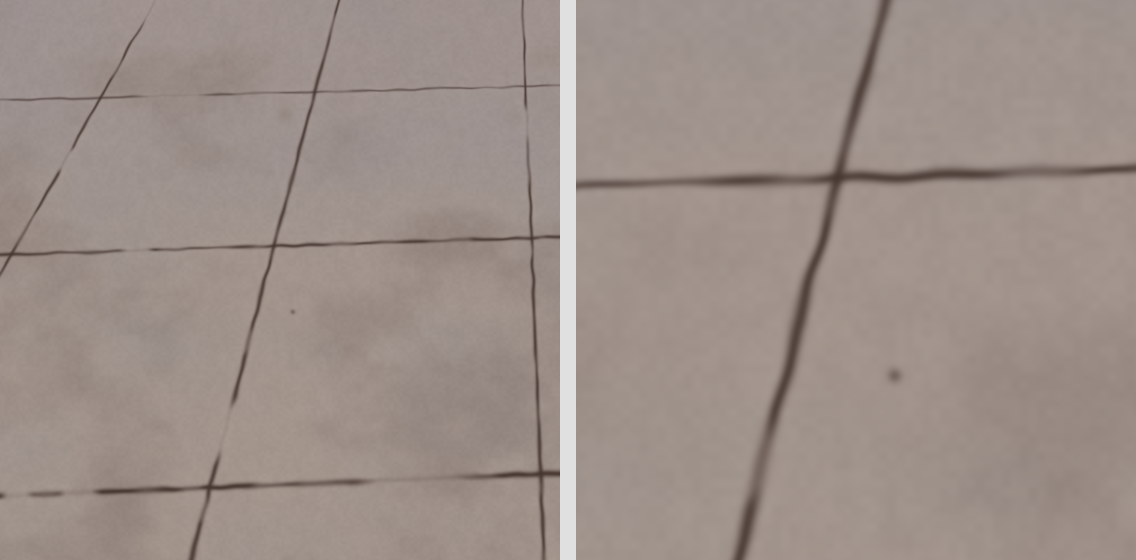
Left: the whole. Right: its middle third, enlarged.
This texture is drawn by a Shadertoy shader. Its source:

```glsl
const vec3 WARM_SLAB = vec3(0.630, 0.579, 0.549);
const vec3 COOL_SLAB = vec3(0.616, 0.571, 0.561);
const vec3 STAIN = vec3(0.568, 0.515, 0.490);
const vec3 JOINT = vec3(0.275, 0.212, 0.190);

const float HORIZON = 2.08;         // height of the vanishing line
const float COLUMN_SPACING = 0.303; // slab width per unit of depth
const float COLUMN_BASE = 0.341;    // foot of the central joint
const float COLUMN_LEAN = 0.2645;
const float ROW_SPACING = 0.1443;   // slab length in inverse depth
const float ROW_OFFSET = 0.6583;
const float ROW_TILT = 0.021;
const float COLUMN_WIDTH = 0.0024;
const float ROW_WIDTH = 0.0015;
const float WOBBLE = 0.0030;
const float SLAB_VARIATION = 0.008;
const float STAIN_STRENGTH = 0.85;
const float TINT = 0.034;
const float GRAIN = 0.018;
const float HALO = 0.016;

// Worn joint patches: centre and radius
const int WORN_COUNT = 9;
const vec3 WORN[WORN_COUNT] = vec3[](
    vec3(0.735, 0.143, 0.098), vec3(0.140, 0.118, 0.036),
    vec3(0.030, 0.114, 0.026), vec3(0.310, 0.832, 0.065),
    vec3(0.401, 0.232, 0.055), vec3(0.940, 0.780, 0.032),
    vec3(0.278, 0.995, 0.050), vec3(0.245, 0.548, 0.028),
    vec3(0.115, 0.716, 0.025));

// Small marks: centre and radius
const vec3 SPECK = vec3(0.523, 0.443, 0.0042);
const vec3 SMUDGE = vec3(0.508, 0.796, 0.013);

float hash(vec2 p) {
    vec3 q = fract(vec3(p.xyx) * 0.1031);
    q += dot(q, q.yzx + 33.33);
    return fract((q.x + q.y) * q.z);
}

float noise(vec2 p) {
    vec2 i = floor(p), f = fract(p);
    f = f * f * (3.0 - 2.0 * f);
    return mix(mix(hash(i), hash(i + vec2(1, 0)), f.x),
               mix(hash(i + vec2(0, 1)), hash(i + vec2(1, 1)), f.x), f.y);
}

float fbm(vec2 p) {
    float sum = 0.0, amplitude = 0.5;
    for (int i = 0; i < 4; i++) {
        sum += amplitude * noise(p);
        p = p * 2.03 + 17.7;
        amplitude *= 0.5;
    }
    return sum / 0.9375;
}

float bell(float d, float width) {
    return exp(-d * d / (width * width));
}

float jointWear(vec2 p) {
    float keep = 1.0;
    for (int i = 0; i < WORN_COUNT; i++) {
        float d = length(p - WORN[i].xy) / WORN[i].z;
        keep *= mix(0.16, 1.0, smoothstep(0.55, 1.25, d));
    }
    return keep;
}

void mainImage(out vec4 fragColor, in vec2 fragCoord) {
    vec2 uv = fragCoord / iResolution.xy;

    // Perspective slab coordinates, with slightly uneven joints
    vec2 wobble = vec2(noise(uv * 38.0), noise(uv * 38.0 + 71.0)) - 0.5;
    vec2 p = uv + WOBBLE * wobble;
    float depth = HORIZON - p.y;
    vec2 slab = vec2(
        (p.x - COLUMN_BASE - COLUMN_LEAN * p.y) / (COLUMN_SPACING * depth),
        ((1.0 - ROW_TILT * (p.x - 0.5)) / depth - ROW_OFFSET) / ROW_SPACING);
    vec2 line = round(slab);
    vec2 offset = abs(slab - line);

    // Canvas distances to the nearest joints, whose widths vary
    float slope = COLUMN_LEAN - COLUMN_SPACING * line.x;
    float columnDistance = offset.x * COLUMN_SPACING * depth * inversesqrt(1.0 + slope * slope);
    float rowDistance = offset.y * ROW_SPACING * depth * depth;
    float swell = mix(0.8, 1.2, noise(uv * 31.0 + 47.0));
    float columnWidth = swell * COLUMN_WIDTH * depth * (line.x == 0.0 ? 1.08 : 0.85);
    float rowWidth = swell * ROW_WIDTH * depth * depth;

    // Mottled concrete, cooler with distance
    vec3 color = mix(WARM_SLAB, COOL_SLAB, smoothstep(0.3, 1.0, uv.y));
    vec2 ground = uv * vec2(5.0, 7.0);
    color = mix(color, STAIN, STAIN_STRENGTH * smoothstep(0.45, 0.82, fbm(ground + 4.0)));
    color += TINT * vec3(1.0, 0.4, -0.4) * (fbm(ground * 0.8 + 31.0) - 0.5);
    color += SLAB_VARIATION * (hash(floor(slab) + 20.0) - 0.5);
    color += GRAIN * (noise(uv * 190.0) - 0.5);
    color += 0.7 * GRAIN * (noise(uv * vec2(75.0, 55.0) + 9.0) - 0.5);

    // Pale worn edges beside the joints
    float halo = max(bell(columnDistance, 3.5 * columnWidth), bell(rowDistance, 3.0 * rowWidth));
    color += HALO * halo * noise(uv * 45.0 + 13.0);

    // Dirt-filled joints, fainter where foreshortened or worn, darkest at crossings
    float crossing = bell(length(vec2(columnDistance, rowDistance)), 0.016);
    float dirt = mix(0.58, 1.0, smoothstep(0.2, 0.6, noise(uv * 23.0 + 5.0)));
    dirt = mix(dirt, 1.0, crossing);
    float columnJoint = 0.86 * bell(columnDistance, columnWidth);
    float rowJoint = clamp(depth - 0.66, 0.0, 0.95) * bell(rowDistance, rowWidth);
    float joint = 1.0 - (1.0 - columnJoint) * (1.0 - rowJoint);
    color = mix(color, JOINT, joint * dirt * jointWear(uv));

    // Isolated marks
    color = mix(color, JOINT, 0.5 * bell(length(uv - SPECK.xy), SPECK.z));
    color = mix(color, STAIN, 0.7 * bell(length(uv - SMUDGE.xy), SMUDGE.z));

    fragColor = vec4(color, 1.0);
}
```
